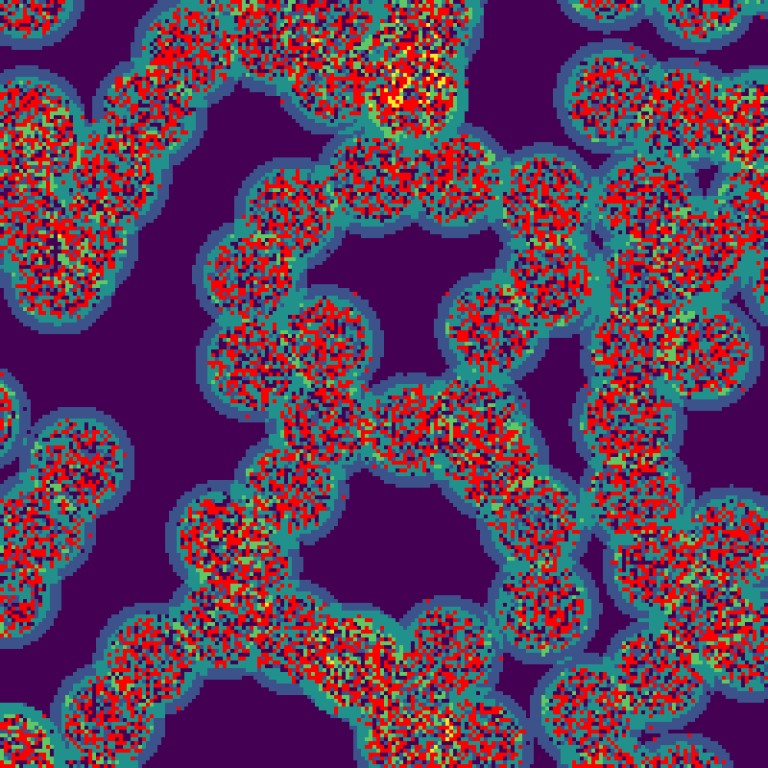
Reproduce this pattern procedurally as a three.js fragment shader.

```glsl
// Coarse cell map of overlapping discs strung into short curved chains.
// Each cell counts the discs covering it to pick a level from dark violet to
// yellow; disc cores are peppered with random red, violet and blue grains.

varying vec2 vUv;

float hash(vec2 p) {
  vec3 q = fract(p.xyx * vec3(0.1031, 0.1030, 0.0973));
  q += dot(q, q.yzx + 33.33);
  return fract((q.x + q.y) * q.z);
}

vec2 gradient(vec2 p) {
  float a = 6.2832 * hash(p + 17.0);
  return vec2(cos(a), sin(a));
}

float gradientNoise(vec2 p) {
  vec2 i = floor(p), f = fract(p);
  vec2 u = f * f * (3.0 - 2.0 * f);
  vec2 e = vec2(1.0, 0.0);
  float low = mix(dot(gradient(i), f), dot(gradient(i + e), f - e), u.x);
  float high = mix(dot(gradient(i + e.yx), f - e.yx),
                   dot(gradient(i + 1.0), f - 1.0), u.x);
  return mix(low, high, u.y);
}

// x: discs covering p, y: inner discs covering p, z: nearest centre distance
vec3 discField(vec2 p) {
  vec3 field = vec3(0.0, 0.0, 1.0);
  vec2 home = floor(p * 4.0);
  for (int j = -1; j <= 1; j++) {
    for (int i = -1; i <= 1; i++) {
      vec2 id = home + vec2(float(i), float(j)) + 40.0;
      vec2 jitter = vec2(hash(id + 3.1), hash(id + 57.7));
      vec2 seed = (id - 40.0 + 0.2 + 0.6 * jitter) * 0.25;
      float angle = 6.2832 * hash(id + 91.3);
      vec2 along = vec2(cos(angle), sin(angle));
      vec2 across = vec2(-along.y, along.x);
      float bend = 0.09 * (hash(id + 23.9) - 0.5);
      bool shortChain = hash(id + 71.5) < 0.4;

      // A parabolic chain of three or four discs
      for (int n = 0; n < 4; n++) {
        if (n == 3 && shortChain) continue;
        float k = float(n) - 1.5;
        vec2 centre = seed + along * k * 0.096 + across * bend * (k * k - 1.0);
        float d = distance(p, centre);
        field.xy += step(d, vec2(0.0755, 0.061));
        field.z = min(field.z, d);
      }
    }
  }
  return field;
}

vec3 cellColor(vec2 cell) {
  vec3 violet = vec3(0.267, 0.005, 0.329);
  vec3 blue = vec3(0.23, 0.32, 0.545);
  vec3 teal = vec3(0.13, 0.57, 0.55);
  vec3 green = vec3(0.37, 0.785, 0.385);
  vec3 yellow = vec3(0.98, 0.90, 0.15);
  vec3 red = vec3(1.0, 0.0, 0.0);

  vec3 field = discField((cell + 0.5) / 200.0);
  float pick = hash(cell + 211.0);
  float clump = gradientNoise(cell * 0.21) + 0.5 * (hash(cell + 503.0) - 0.5);

  // Levels from disc overlap
  vec3 color = violet;
  if (field.x > 0.5) color = blue;
  if (field.x > 1.5 || field.y > 0.5) color = teal;
  if (field.y > 0.5 && clump > 0.42) color = green;
  if (field.y > 1.5 && clump > -0.12) color = green;
  if (field.y > 2.5 && clump > 0.15) color = yellow;

  // Grains thin out towards the rim of each core
  float density = 1.0 - smoothstep(0.046, 0.063, field.z);
  if (field.x > 0.5) density = max(density, 0.025);
  if (pick < 0.37 * density) color = red;
  else if (pick < 0.55 * density) color = violet;
  else if (pick < 0.67 * density) color = blue;
  return color;
}

void main() {
  // Blend neighbouring cells by their coverage of the sample footprint
  vec2 grid = vUv * 200.0;
  vec2 width = max(fwidth(grid), vec2(0.0001));
  vec2 lo = floor(grid - 0.5 * width);
  vec2 hi = floor(grid + 0.5 * width);
  vec2 cover = clamp((grid + 0.5 * width - hi) / width, 0.0, 1.0);
  vec3 bottom = mix(cellColor(lo), cellColor(vec2(hi.x, lo.y)), cover.x);
  vec3 top = mix(cellColor(vec2(lo.x, hi.y)), cellColor(hi), cover.x);
  gl_FragColor = vec4(mix(bottom, top, cover.y), 1.0);
}
```
